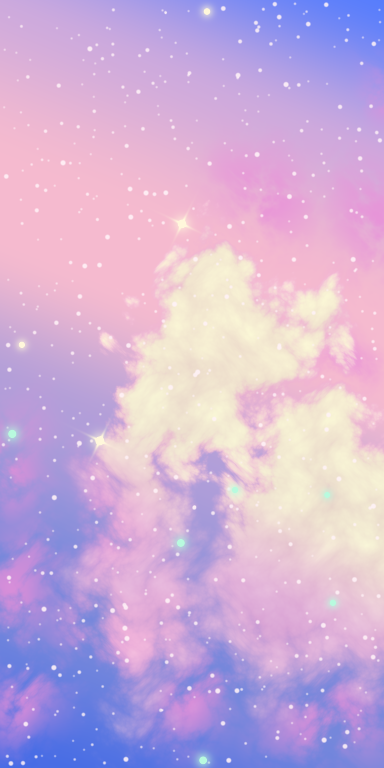
Write a Shadertoy shader that draws this background.

```glsl
// Pastel nebula: a tilted pink-to-blue sky, two cream clouds with pink skirts,
// faint magenta wisps and stars. Clouds are unions of ellipses whose edges are
// eroded by layered cellular noise; x runs 0..1 and y runs 0..2 upward.

#define SKY_TILT 0.4
#define CLOUD_ROUGHNESS 0.20
#define CLOUD_BLEND 0.035
#define WISP_STRENGTH 0.85
#define STAR_CHANCE 0.34
#define GLOW_STRENGTH 0.65

const vec3 DEEP_BLUE = vec3(0.27, 0.42, 0.90);
const vec3 PERIWINKLE = vec3(0.46, 0.53, 0.86);
const vec3 LILAC = vec3(0.69, 0.62, 0.85);
const vec3 ROSE = vec3(0.96, 0.73, 0.81);
const vec3 ORCHID = vec3(0.79, 0.66, 0.87);
const vec3 TOP_BLUE = vec3(0.34, 0.49, 0.99);
const vec3 CREAM = vec3(0.945, 0.90, 0.81);
const vec3 CLOUD_PINK = vec3(0.94, 0.69, 0.84);
const vec3 MAGENTA = vec3(0.91, 0.56, 0.85);

// Ellipses: centre.xy, radii.zw
const vec4 CLOUDS[12] = vec4[12](
    vec4(0.56, 1.22, 0.12, 0.15), vec4(0.64, 1.10, 0.15, 0.15),
    vec4(0.49, 0.98, 0.16, 0.19), vec4(0.58, 0.87, 0.09, 0.05),
    vec4(0.36, 0.70, 0.08, 0.30), vec4(0.39, 0.43, 0.13, 0.14),
    vec4(0.83, 0.82, 0.12, 0.18), vec4(0.80, 0.62, 0.21, 0.19),
    vec4(0.99, 0.64, 0.20, 0.20), vec4(0.74, 0.45, 0.18, 0.20),
    vec4(0.95, 0.45, 0.20, 0.20), vec4(0.845, 1.16, 0.06, 0.07));
const vec4 WISPS[11] = vec4[11](
    vec4(0.69, 1.50, 0.12, 0.12), vec4(0.97, 1.42, 0.11, 0.14),
    vec4(1.00, 1.76, 0.06, 0.07), vec4(0.88, 1.05, 0.09, 0.07),
    vec4(0.03, 0.80, 0.09, 0.13), vec4(0.05, 0.48, 0.11, 0.15),
    vec4(0.28, 0.64, 0.08, 0.18), vec4(0.32, 0.36, 0.18, 0.12),
    vec4(0.50, 0.17, 0.10, 0.13), vec4(0.87, 0.12, 0.17, 0.10),
    vec4(0.06, 0.18, 0.10, 0.11));
// Bright stars: centre.xy, size
const vec3 BEACONS[10] = vec3[10](
    vec3(0.474, 1.417, 0.020), vec3(0.260, 0.852, 0.021),
    vec3(0.539, 1.970, 0.015), vec3(0.471, 0.586, 0.018),
    vec3(0.612, 0.724, 0.014), vec3(0.529, 0.020, 0.018),
    vec3(0.032, 0.870, 0.019), vec3(0.057, 1.102, 0.014),
    vec3(0.867, 0.430, 0.014), vec3(0.852, 0.711, 0.013));

vec2 hash2(vec2 cell) {
    vec3 h = fract(cell.xyx * vec3(0.1031, 0.1030, 0.0973));
    h += dot(h, h.yzx + 33.33);
    return fract((h.xx + h.yz) * h.zy);
}

// Distance to the nearest jittered cell point
float cellular(vec2 p) {
    vec2 base = floor(p);
    float nearest = 2.0;
    for (int j = -1; j <= 1; j++)
        for (int i = -1; i <= 1; i++) {
            vec2 cell = base + vec2(i, j);
            nearest = min(nearest, length(cell + hash2(cell + 57.0) - p));
        }
    return nearest;
}

float billow(vec2 p) {
    float sum = 0.0, weight = 0.5;
    for (int i = 0; i < 5; i++) {
        sum += weight * (1.0 - cellular(p));
        p = mat2(1.6, 1.2, -1.2, 1.6) * p + 9.7;
        weight *= 0.55;
    }
    return sum;
}

vec3 sky(vec2 p) {
    float t = p.y + SKY_TILT * p.x;
    vec3 c = mix(DEEP_BLUE, PERIWINKLE, smoothstep(0.0, 0.45, t));
    c = mix(c, LILAC, smoothstep(0.5, 1.0, t));
    c = mix(c, ROSE, smoothstep(0.98, 1.38, t));
    c = mix(c, ORCHID, smoothstep(1.58, 2.08, t));
    return mix(c, TOP_BLUE, smoothstep(1.98, 2.42, t));
}

// Smooth union of the cloud ellipses, negative inside
float cloudDistance(vec2 p) {
    float d = 1.0;
    for (int i = 0; i < 12; i++) {
        vec4 e = CLOUDS[i];
        float one = (length((p - e.xy) / e.zw) - 1.0) * min(e.z, e.w);
        float h = max(CLOUD_BLEND - abs(d - one), 0.0) / CLOUD_BLEND;
        d = min(d, one) - h * h * CLOUD_BLEND * 0.25;
    }
    return d;
}

float scatteredStars(vec2 p, float pixel) {
    float light = 0.0;
    for (int i = 0; i < 3; i++) {
        vec2 q = p * (11.0 + 6.0 * float(i)) + 13.0 * float(i);
        vec2 cell = floor(q), pick = hash2(cell + 5.0);
        float scale = 11.0 + 6.0 * float(i);
        float radius = mix(0.0025, 0.0065, pow(pick.y, 3.0));
        float d = length(q - cell - 0.2 - 0.6 * hash2(cell + 91.0)) / scale;
        float dot1 = smoothstep(radius + pixel, radius - pixel, d);
        light += step(pick.x, STAR_CHANCE) * dot1 * mix(0.6, 1.0, pick.y);
    }
    return min(light, 1.0);
}

void mainImage(out vec4 fragColor, in vec2 fragCoord) {
    vec2 p = fragCoord / iResolution.xy * vec2(1.0, 2.0);
    float pixel = 1.0 / iResolution.x;
    vec2 warped = p + 0.018 * sin(p.yx * 17.0 + vec2(0.0, 2.0)) + 0.008 * sin(p.yx * 41.0);
    float n = billow(warped * 8.0);
    vec3 color = sky(p);

    // Magenta wisps
    float wisp = 0.0;
    for (int i = 0; i < 11; i++) {
        vec2 q = (warped - WISPS[i].xy) / WISPS[i].zw;
        wisp = max(wisp, exp(-dot(q, q)));
    }
    color = mix(color, MAGENTA, WISP_STRENGTH * wisp * smoothstep(0.3, 0.75, n));

    // Clouds: crisp and cream above, soft and pink below
    float d = cloudDistance(warped) + (0.5 - n) * CLOUD_ROUGHNESS;
    float warmth = smoothstep(0.46, 0.80, p.y + 0.5 * (p.x - 0.6));
    float softness = mix(0.10, 0.018, warmth);
    float density = smoothstep(softness, -softness, d);
    vec3 cloud = mix(CLOUD_PINK, CREAM, warmth * smoothstep(0.02, -0.06, d));
    cloud += (n - 0.52) * vec3(0.10, 0.20, 0.08);
    color = mix(color, cloud, density * mix(0.82, 0.96, warmth));

    // Stars
    color = mix(color, vec3(1.0, 0.95, 0.97), 0.9 * scatteredStars(p, pixel));
    for (int i = 0; i < 10; i++) {
        vec3 b = BEACONS[i];
        vec2 q = mat2(0.9, 0.436, -0.436, 0.9) * (p - b.xy) / b.z;
        vec3 tint = mix(vec3(1.0, 0.97, 0.86), vec3(0.72, 0.98, 0.87), float(i > 2 && i != 7));
        float core = smoothstep(0.5 + pixel / b.z, 0.5 - pixel / b.z, length(q));
        vec2 ray = exp(-abs(q) * 0.9 - q.yx * q.yx * 40.0);
        float spikes = (ray.x + ray.y) * float(i < 2);
        float glow = GLOW_STRENGTH * exp(-dot(q, q) * 0.8);
        color = mix(color, tint, clamp(core + spikes + glow, 0.0, 1.0));
    }
    fragColor = vec4(clamp(color, 0.0, 1.0), 1.0);
}
```
